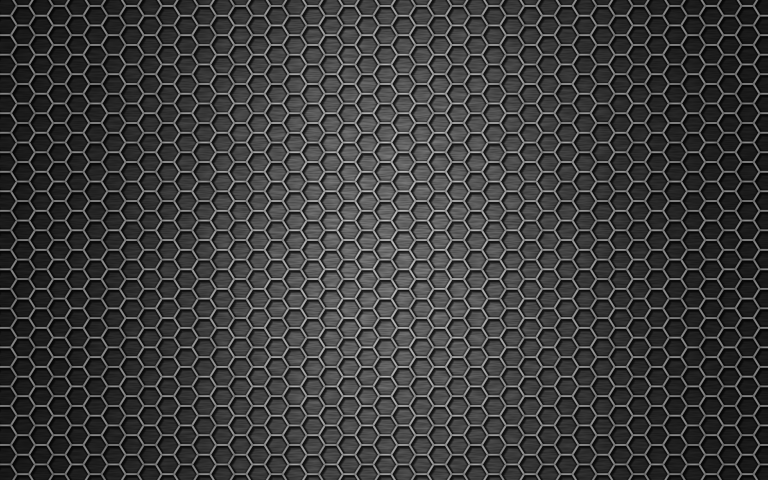
A WebGL 1 fragment shader for this pattern:

```glsl
precision highp float;

// Wire mesh of flat-topped hexagons laid over a brushed dark metal plate.
// A hexagonal distance field gives wires and their cast shadow; stretched
// cellular noise gives the brushing, and a tall soft glow lights the middle.

uniform vec2 u_resolution;

const float ROOT3 = 1.7320508;
const vec2 REPEATS = vec2(21.2, 24.6);   // column pairs across, rows down
const vec2 PERIOD = vec2(3.0, ROOT3);    // lattice period for unit hex sides
const vec2 MESH_SHIFT = vec2(1.1, 0.35);
const float WIRE_HALF_WIDTH = 0.095;
const vec2 SHADOW_OFFSET = vec2(0.10, -0.13);
const vec2 GLOW_CENTER = vec2(0.5, 0.51);

vec2 hash2(vec2 p) {
  vec2 k = vec2(dot(p, vec2(127.1, 311.7)), dot(p, vec2(269.5, 183.3)));
  return fract(sin(k) * 4375.85);
}

// Distance to the nearest scattered feature point
float cellular(vec2 p) {
  vec2 cell = floor(p);
  vec2 f = fract(p);
  float nearest = 2.0;
  for (int j = -1; j <= 1; j++) {
    for (int i = -1; i <= 1; i++) {
      vec2 o = vec2(float(i), float(j));
      nearest = min(nearest, length(o + hash2(cell + o) - f));
    }
  }
  return nearest;
}

// Position relative to the center of the nearest hexagon
vec2 hexLocal(vec2 p) {
  vec2 a = mod(p, PERIOD) - 0.5 * PERIOD;
  vec2 b = mod(p + 0.5 * PERIOD, PERIOD) - 0.5 * PERIOD;
  return dot(a, a) < dot(b, b) ? a : b;
}

// Distance from a point inside a hexagon to its closest side
float sideDistance(vec2 local) {
  vec2 q = abs(local);
  return 0.5 * ROOT3 - max(q.y, 0.5 * (ROOT3 * q.x + q.y));
}

// Fine horizontal scratches, centered on zero
float brushing(vec2 p) {
  float fine = cellular(p * vec2(32.0, 260.0));
  float broad = cellular(p * vec2(11.0, 120.0) + 37.0);
  return 0.65 * fine + 0.35 * broad - 0.46;
}

float glow(vec2 uv) {
  vec2 d = uv - GLOW_CENTER;
  return exp(-dot(d * d, vec2(12.0, 2.3)));
}

float plateShade(vec2 p, float light) {
  return (0.085 + 0.335 * light) * (1.0 + 0.55 * brushing(p));
}

// Darkening under the wires: an offset shadow plus soft contact shade
float shadowing(vec2 mesh) {
  float offsetDistance = sideDistance(hexLocal(mesh - SHADOW_OFFSET));
  float contactDistance = sideDistance(hexLocal(mesh));
  return mix(0.32, 1.0, smoothstep(0.07, 0.32, offsetDistance))
       * mix(0.60, 1.0, smoothstep(0.08, 0.30, contactDistance));
}

// Rounded rods, a little dimmer at joints and unevenly worn
float wireShade(vec2 local, vec2 mesh, float light) {
  float ridge = 1.0 - 0.3 * smoothstep(0.0, WIRE_HALF_WIDTH, sideDistance(local));
  float joint = smoothstep(0.86, 0.98, length(local));
  float wear = 0.06 * sin(mesh.x * 1.7 + 2.0 * sin(mesh.y * 0.9));
  return (0.50 + 0.22 * light) * ridge * (1.0 - 0.18 * joint + wear);
}

void main() {
  vec2 uv = gl_FragCoord.xy / u_resolution;
  vec2 p = gl_FragCoord.xy / u_resolution.y;
  vec2 mesh = uv * REPEATS * PERIOD + MESH_SHIFT;
  float pixel = REPEATS.y * ROOT3 / u_resolution.y;

  vec2 local = hexLocal(mesh);
  float light = glow(uv);

  float shade = plateShade(p, light) * shadowing(mesh);
  float wire = 1.0 - smoothstep(WIRE_HALF_WIDTH - 0.5 * pixel,
                                WIRE_HALF_WIDTH + 0.5 * pixel,
                                sideDistance(local));
  shade = mix(shade, wireShade(local, mesh, light), wire);

  gl_FragColor = vec4(vec3(shade), 1.0);
}
```
